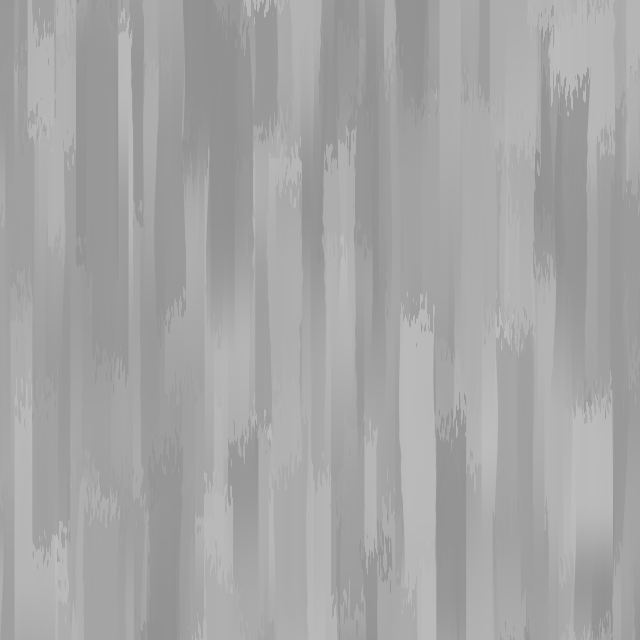
Reproduce this texture procedurally as a Shadertoy shader.

```glsl
// Grey vertical brush strokes, overlapping like dry paint on a wall.
// Each layer splits the canvas into jittered columns of strokes; every stroke
// has one frayed bristle end, straight or scratchy sides and a fading tail.

float hash(vec2 p) {
    vec3 q = fract(vec3(p.xyx) * 0.1031);
    q += dot(q, q.yzx + 33.33);
    return fract((q.x + q.y) * q.z);
}

vec2 gradient(vec2 cell) {
    float angle = 6.2832 * hash(cell + 17.0);
    return vec2(cos(angle), sin(angle));
}

float gradientNoise(vec2 p) {
    vec2 i = floor(p), f = fract(p);
    vec2 u = f * f * f * (f * (f * 6.0 - 15.0) + 10.0);
    vec2 e = vec2(1.0, 0.0);
    float low = mix(dot(gradient(i), f), dot(gradient(i + e), f - e), u.x);
    float high = mix(dot(gradient(i + e.yx), f - e.yx), dot(gradient(i + 1.0), f - 1.0), u.x);
    return mix(low, high, u.y);
}

// Returns the stroke tone in x and its coverage in y.
vec2 brushStroke(vec2 uv, float layer) {
    // Locate the column and the stroke within it
    float columns = 8.0 + mod(layer * 5.0, 4.0);
    float rows = 1.1 + 0.6 * hash(vec2(layer, 5.0));
    float x = uv.x * columns + 7.0 * hash(vec2(layer, 2.0));
    float column = floor(x) + layer * 37.0;
    float y = uv.y * rows + 9.0 * hash(vec2(column, 3.0));
    vec2 id = vec2(column, floor(y) + layer * 11.0);
    float along = fract(y);
    if (hash(id + 61.0) > 0.5) along = 1.0 - along;

    // Bristle marks: thin vertical dashes
    float bristle = gradientNoise(vec2(uv.x * 250.0, uv.y * 36.0) + layer * 13.0);

    // Sides: straight on some strokes, drifting and scratchy on others
    float halfWidth = mix(0.18, 0.36, hash(id + 1.3));
    float center = 0.5 + (hash(id + 2.7) - 0.5) * 2.0 * (0.38 - halfWidth);
    float across = fract(x) - center;
    float edgeSeed = id.x * 3.7 + sign(across) * 5.3;
    float drift = gradientNoise(vec2(edgeSeed, uv.y * 4.0));
    float scratch = smoothstep(-0.2, 0.4, gradientNoise(vec2(edgeSeed + 0.4, uv.y * 5.0)));
    float rough = smoothstep(0.3, 0.7, hash(id + 4.1));
    float side = (halfWidth - abs(across)) / columns
               + rough * (0.012 * drift + 0.006 * scratch * bristle);
    float soft = 0.7 / iResolution.y;
    float mask = smoothstep(-soft, soft, side);

    // Frayed end: slanted and broken up by the bristles
    float start = mix(0.18, 0.32, hash(id + 6.9));
    float finish = mix(0.78, 0.99, hash(id + 8.2));
    float fray = 0.085 * bristle
               + 0.030 * gradientNoise(vec2(uv.x * 60.0, uv.y * 8.0) + layer * 7.0);
    float slant = (hash(id + 9.4) - 0.5) * 0.18 * across;
    float end = (along - start) / rows + fray + slant;
    mask *= smoothstep(-0.004, 0.004, end);

    // Tail fades into the paint below
    float tail = (along - start) / (finish - start);
    mask *= 1.0 - smoothstep(0.5, 1.0, tail);

    // Tone leans to dark or light, with faint lengthwise streaks
    float tone = mix(0.565, 0.742, smoothstep(0.0, 1.0, hash(id + 12.6)));
    tone += 0.010 * gradientNoise(vec2(uv.x * 45.0, uv.y * 0.8 + layer));
    return vec2(tone, mask * mix(0.55, 0.97, hash(id + 15.1)));
}

void mainImage(out vec4 fragColor, in vec2 fragCoord) {
    vec2 uv = fragCoord / iResolution.y;
    float grey = 0.655 + 0.06 * gradientNoise(vec2(uv.x * 14.0, uv.y * 0.9));
    for (int i = 0; i < 11; i++) {
        vec2 stroke = brushStroke(uv, float(i) + 1.0);
        grey = mix(grey, stroke.x, stroke.y);
    }
    fragColor = vec4(vec3(grey), 1.0);
}
```
